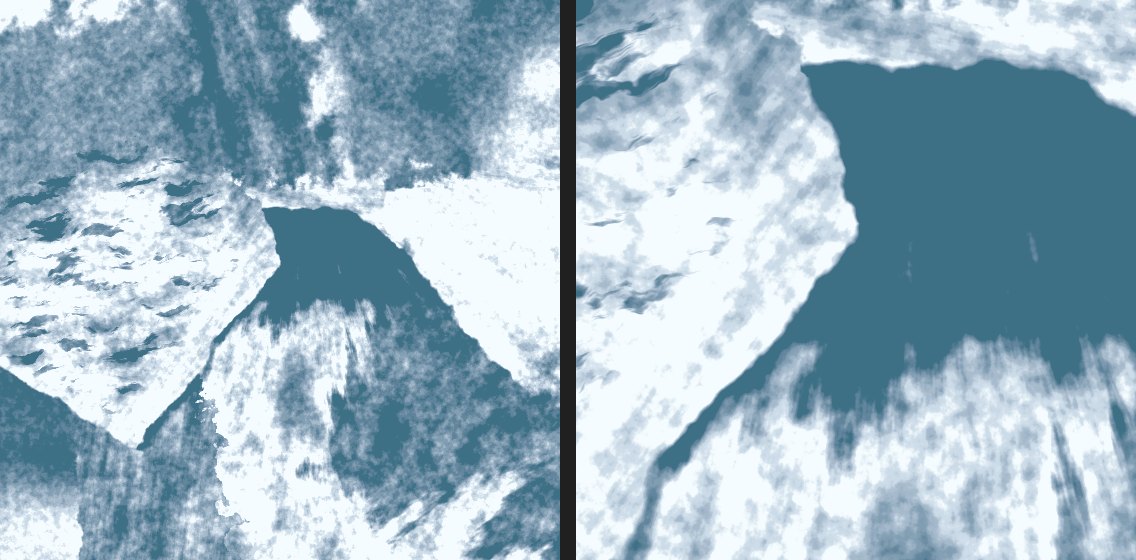
Left, the full canvas; right, a detail of the centre.
This texture is drawn by a WebGL 2 fragment shader. Its source:

```glsl
#version 300 es
precision highp float;
// Snowy rock arch: two pale wings and a bridge around a dark hollow, in steel blue.
uniform vec2 u_resolution;
out vec4 fragColor;

// Color ramp from shadow to snow
const vec3 RAMP[6] = vec3[6](
    vec3(.24, .44, .52), vec3(.38, .52, .61), vec3(.51, .62, .70),
    vec3(.65, .73, .80), vec3(.80, .86, .91), vec3(.96, .99, 1));
const vec2 FAN_APEX = vec2(.54, .8);
const float EDGE = .0035;      // softness of rock outlines
const float ROUGHNESS = .024;  // wobble of rock outlines
const float CONTRAST = 1.12;
const float GRAIN = .38;       // fine speckle strength
const float GRAIN_SCALE = 75.;

vec2 gradient(ivec2 cell) {
    uint h = uint(cell.x) * 1597334677u ^ uint(cell.y) * 3812015801u;
    h = (h ^ (h >> 15)) * 668265263u;
    float angle = float(h >> 16) * 6.2832 / 65536.;
    return vec2(cos(angle), sin(angle));
}
float corner(ivec2 i, vec2 f, ivec2 o) { return dot(gradient(i + o), f - vec2(o)); }
float noise(vec2 p) {
    ivec2 i = ivec2(floor(p));
    vec2 f = fract(p), w = smoothstep(0., 1., f);
    float low = mix(corner(i, f, ivec2(0)), corner(i, f, ivec2(1, 0)), w.x);
    float high = mix(corner(i, f, ivec2(0, 1)), corner(i, f, ivec2(1)), w.x);
    return 1.4 * mix(low, high, w.y);
}
float fbm(vec2 p) {
    float sum = 0., amp = .55;
    for (int i = 0; i < 5; i++, amp *= .55) {
        sum += amp * noise(p);
        p = mat2(1.6, 1.2, -1.2, 1.6) * p + 7.3;
    }
    return sum;
}
// Noise stretched along a direction
float streaks(vec2 p, float angle, float along, float across) {
    vec2 u = vec2(cos(angle), sin(angle));
    return fbm(vec2(dot(p, u) * along, dot(p, vec2(-u.y, u.x)) * across));
}
// Signed distance to the line a -> b, positive on its left
float side(vec2 p, float ax, float ay, float bx, float by) {
    vec2 d = normalize(vec2(bx - ax, by - ay));
    return d.x * (p.y - ay) - d.y * (p.x - ax);
}
float blob(vec2 p, float x, float y, float w, float h) {
    vec2 d = (p - vec2(x, y)) / vec2(w, h);
    return exp(-dot(d, d));
}
float inside(float d) { return smoothstep(-EDGE, EDGE, d); }

float cliffTone(vec2 p) {
    float rough = fbm(p * 13.), soft = noise(p * 9.) + .5 * noise(p * 19.);
    float slope = .37 + .25 * rough + .25 * streaks(p, .8, 8., 34.);
    slope += .6 * smoothstep(-.02, .03, p.y - .95 - .2 * p.x + .12 * rough);
    float wall = .22 + .5 * streaks(p, 1.85, 6., 24.) + .4 * rough;
    float gully = abs(p.x - .62 + .2 * (p.y - .7) + .07 * rough);
    wall += .65 * smoothstep(.055, .005, gully) * smoothstep(-.3, .3, rough);
    float band = abs(side(p, .76, .68, .93, 1.) + .03 * soft);
    float haze = .34 + .2 * soft + .15 * rough - .2 * smoothstep(.1, .05, band);
    haze += .75 * blob(p, .97, .86, .07, .06) + (.5 + .5 * soft) * blob(p, .93, .72, .12, .08);
    float tone = mix(slope, wall, smoothstep(.29, .38, p.x + .14 * rough));
    tone -= .3 * blob(p, .35 + .08 * rough, .84, .025, .2);
    return mix(tone, haze, smoothstep(.63, .7, p.x));
}

float lowerTone(vec2 p) {
    vec2 d = p - FAN_APEX;
    float fan = fbm(vec2(atan(d.x, -d.y) * 13., length(d) * 7.)), rough = fbm(p * 22.);
    // Pale flow spilling out of the hollow
    float tone = .92 + .9 * fan + .45 * rough - (.7 + fan) * blob(p, .53, .29, .035, .08);
    // Dark shelf with drifts
    float shelf = min(side(p, .67, .42, .58, .17), side(p, .58, .17, .75, 0.));
    float drift = smoothstep(-.08, .12, streaks(p, .55, 5., 13.));
    float shelfTone = .2 + .45 * rough + .45 * streaks(p, 1., 8., 24.);
    shelfTone += .7 * drift * smoothstep(.06, -.09, p.y - .2 * p.x);
    tone = mix(tone, shelfTone, smoothstep(-.02, .02, shelf + .1 * fan));
    // Fluted column and blurred ground
    float flutes = .36 + .6 * streaks(p, 1.45, 5., 38.) + .5 * rough;
    tone = mix(tone, flutes, inside(side(p, .42, 0., .36, .32) + .06 * rough));
    float ground = mix(.82, .1, smoothstep(.02, .22, p.y)) + .3 * noise(p * 9.);
    tone = mix(tone, ground, inside(.14 - p.x + .03 * fbm(p * 14.)));
    // Shadow of the hollow
    return mix(tone, -.05, smoothstep(.4, .49, p.y + .12 * fan + .08 * rough));
}

void main() {
    vec2 p = gl_FragCoord.xy / u_resolution;
    float rough = fbm(p * 26.);
    vec2 q = p + ROUGHNESS * vec2(fbm(p * 11.), fbm(p * 11. + 31.));
    // Arch and bridge
    float bend = clamp(q.x - .58, 0., .13);
    float over = inside(q.y - .632 + 4.5 * bend * bend);
    float tone = mix(lowerTone(p), cliffTone(p), over);
    float crown = q.y + .07 * rough - .3 * max(p.x - .82, 0.);
    float bridge = over * smoothstep(.69, .66, crown) * smoothstep(.34, .44, p.x);
    tone = mix(tone, .88 + .8 * streaks(p, -.2, 9., 36.), bridge);
    // Left wing, layered, with a lit lower rim
    float low = side(q, -.02, .355, .245, .2);
    float rim = min(side(q, .245, .2, .5, .53), side(q, .5, .53, .47, .64));
    float crest = min(side(q, .5, .63, .28, .74), side(q, .28, .78, 0., .64)) + .04 * rough;
    float wing = .9 + .7 * streaks(q, .16, 8., 27.) + .25 * rough;
    wing -= .6 * smoothstep(.1, .3, streaks(q + .4, .25, 13., 42.));
    wing -= (.5 + rough) * smoothstep(.14, .01, crest + .25 * max(p.x - .2, 0.));
    wing -= (.35 + rough) * blob(p, .2, .38, .15, .06);
    float lit = .95 + .6 * streaks(p, .95, 7., 36.) - .45 * smoothstep(.5, .62, p.y);
    wing = mix(wing, lit, smoothstep(.075, .045, min(rim, low + .035)));
    tone -= .7 * smoothstep(.022, .004, abs(rim)) * inside(low) * smoothstep(.62, .55, p.y);
    tone = mix(tone, wing, inside(min(min(low, rim), crest)));
    // Right wing, smooth with a speckled dark underside
    float under = min(side(q, .69, .6, .695, .42), side(q, .695, .43, .78, .33));
    under = min(under, side(q, .78, .33, .9, .275));
    float top = min(.66 - q.y, side(q, .63, .66, .69, .59));
    wing = 1.02 + .45 * streaks(p, -.8, 7., 22.);
    wing -= (.55 + 1.3 * rough) * smoothstep(.08, .02, under) * smoothstep(.61, .54, p.y);
    wing -= (.5 + rough) * blob(p, 1., .34, .055, .06);
    tone = mix(tone, wing, inside(min(min(under, top), q.y - .28)));
    // Grain and color
    tone += GRAIN * fbm(p * GRAIN_SCALE) * smoothstep(-.2, .2, tone);
    tone = 5.2 * (.5 + CONTRAST * (tone - .5));
    vec3 color = RAMP[0];
    for (int i = 1; i < 6; i++) color = mix(color, RAMP[i], smoothstep(float(i - 1), float(i), tone));
    fragColor = vec4(color, 1);
}
```
